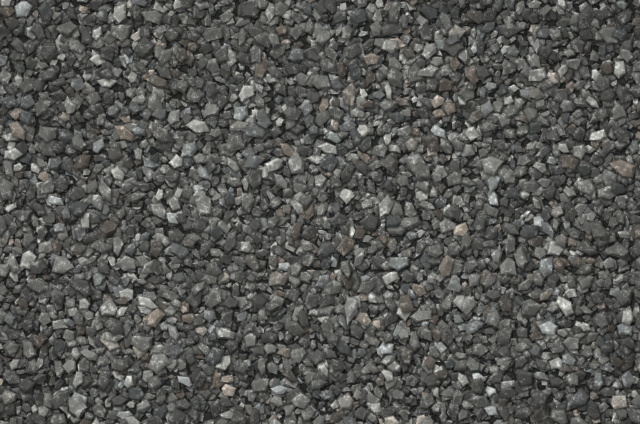
Give the GLSL for this texture, as a Shadertoy shader.

```glsl
// Crushed grey gravel seen from above, in soft light from the upper left.
// Jittered grids of faceted convex stones are painted layer over layer, each
// stone darkening what lies beneath it; noise adds mottling, dust and veins.

#define LAYERS 6
#define SIDES 5
#define FINE_CELLS 40.0     // cells per canvas height, bottom layer
#define COARSE_CELLS 22.0   // cells per canvas height, top layer
#define TOP_DENSITY 0.42    // share of filled cells in the top layer
#define PALE_SHARE 0.07     // share of very light stones
#define SHADOW 0.42
#define DUST 0.16
#define EXPOSURE 1.0
#define LIGHT normalize(vec3(-0.35, 0.60, 0.78))

const float TAU = 6.28319;
const vec3 GAP_COLOR = vec3(0.165, 0.172, 0.165);
const vec3 GREY_TINT = vec3(1.0, 1.008, 0.972);
const vec3 WARM_TINT = vec3(1.07, 1.0, 0.92);
const vec3 COOL_TINT = vec3(0.98, 1.01, 1.0);

vec3 hash3(vec3 p) {
    p = fract(p * vec3(0.1031, 0.1030, 0.0973));
    p += dot(p, p.yxz + 33.33);
    return fract((p.xxy + p.yxx) * p.zyx);
}

float noise(vec2 p, float seed) {
    vec2 i = floor(p), f = fract(p);
    f = f * f * (3.0 - 2.0 * f);
    float a = hash3(vec3(i, seed)).x;
    float b = hash3(vec3(i + vec2(1, 0), seed)).x;
    float c = hash3(vec3(i + vec2(0, 1), seed)).x;
    float d = hash3(vec3(i + vec2(1, 1), seed)).x;
    return mix(mix(a, b, f.x), mix(c, d, f.x), f.y);
}

float fbm(vec2 p, float seed) {
    float sum = 0.0, amp = 0.5;
    for (int i = 0; i < 3; i++) {
        sum += amp * noise(p, seed + float(i));
        p = mat2(1.6, 1.2, -1.2, 1.6) * p;
        amp *= 0.55;
    }
    return sum / 0.926;
}

// Signed distance to an irregular polygon; also gives its bevelled normal.
float stoneShape(vec2 rel, vec3 id, out vec3 normal) {
    vec3 rnd = hash3(id + 17.3);
    float radius = mix(0.30, 0.50, rnd.x);
    float stretch = mix(0.72, 1.0, rnd.y);
    float c = cos(rnd.z * TAU), s = sin(rnd.z * TAU);
    mat2 toLocal = mat2(stretch, 0.0, 0.0, 1.0 / stretch) * mat2(c, -s, s, c);
    vec2 p = toLocal * rel;

    // Tilted top face, then one sloping facet per side, blended softly
    vec2 tilt = (hash3(id + 41.7).xy - 0.5) * 0.75;
    float weight = exp(-40.0 * max(radius * 0.20 - dot(tilt, p), -0.5));
    vec3 sum = vec3(tilt * toLocal, 1.0) * weight;
    float dist = -1.0;
    for (int i = 0; i < SIDES; i++) {
        vec3 h = hash3(id + 5.7 * float(i + 1));
        float angle = (float(i) + 0.5 * h.x) * TAU / float(SIDES);
        vec2 dir = vec2(cos(angle), sin(angle));
        float d = dot(p, dir) - radius * mix(0.70, 1.05, h.y);
        float slope = mix(0.4, 1.4, h.z);
        weight = exp(-40.0 * max(-slope * d, -0.5));
        sum += vec3(slope * dir * toLocal, 1.0) * weight;
        dist = max(dist, d);
    }
    normal = normalize(vec3(sum.xy / sum.z, 1.0));
    return dist;
}

vec3 stoneColor(vec2 uv, vec3 id, vec3 normal, float dist) {
    vec3 rnd = hash3(id + 73.1);
    float albedo = mix(0.30, 0.52, pow(rnd.x, 1.7));
    albedo = mix(albedo, 0.63, step(1.0 - PALE_SHARE, rnd.y));
    vec3 tint = mix(GREY_TINT, WARM_TINT, smoothstep(0.88, 1.0, rnd.z));
    tint = mix(tint, COOL_TINT, step(rnd.z, 0.15));

    // Mottled surface with pale dust and thin veins
    float mottle = fbm(uv * 70.0 + rnd.xy * 40.0, 3.0);
    float grain = fbm(uv * 170.0, 11.0);
    float vein = abs(noise(uv * 42.0 + rnd.yz * 60.0, 23.0) - 0.5);
    float pale = smoothstep(0.52, 0.78, 0.5 * (mottle + grain));
    pale += 0.35 * smoothstep(0.04, 0.0, vein) * step(0.5, rnd.z);
    albedo *= 0.72 + 0.30 * mottle + 0.26 * grain;

    float shade = 0.54 + 0.64 * max(dot(normal, LIGHT), 0.0);
    shade *= mix(0.80, 1.0, smoothstep(0.0, 0.08, -dist));
    return (albedo * tint + DUST * pale) * shade;
}

void mainImage(out vec4 fragColor, in vec2 fragCoord) {
    vec2 uv = fragCoord / iResolution.y;
    vec3 color = GAP_COLOR * (0.6 + 0.8 * fbm(uv * 120.0, 31.0));

    for (int layer = 0; layer < LAYERS; layer++) {
        float level = float(layer) / float(LAYERS - 1);
        float cells = mix(FINE_CELLS, COARSE_CELLS, level);
        float density = mix(1.0, TOP_DENSITY, level * level);
        float blur = 1.0 * cells / iResolution.y;
        vec2 p = uv * cells + 7.37 * float(layer + 1);
        for (int k = 0; k < 9; k++) {
            vec2 cell = floor(p) + vec2(k % 3, k / 3) - 1.0;
            vec3 id = vec3(cell, 19.0 * float(layer + 1));
            vec3 rnd = hash3(id);
            vec2 rel = p - cell - mix(vec2(0.14), vec2(0.86), rnd.xy);
            if (rnd.z > density || dot(rel, rel) > 1.3) continue;

            vec3 normal;
            float dist = stoneShape(rel, id, normal);
            float away = dot(normalize(rel + 1e-4), -normalize(LIGHT.xy));
            color *= 1.0 - SHADOW * (0.55 + 0.45 * away) * smoothstep(0.17, 0.0, dist);
            if (dist < blur) {
                float cover = smoothstep(blur, -blur, dist);
                color = mix(color, stoneColor(uv, id, normal, dist), cover);
            }
        }
    }

    // Gentle fall-off towards the corners
    vec2 centred = fragCoord / iResolution.xy - 0.5;
    color *= EXPOSURE * (1.05 - 0.32 * dot(centred, centred));
    fragColor = vec4(clamp(color, 0.0, 1.0), 1.0);
}
```
